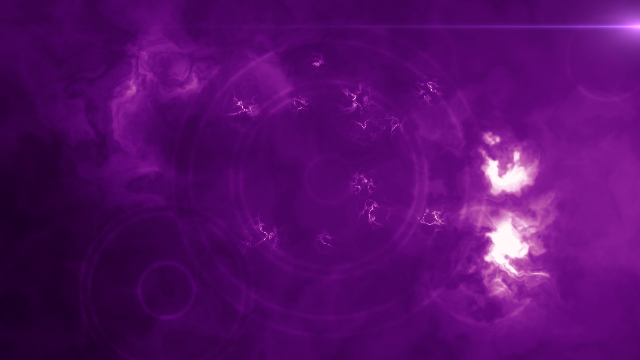
Write a Shadertoy shader that draws this background.

```glsl
// Violet energy nebula: glowing clouds, faint concentric rings, branching sparks
// and a corner lens flare. Each part adds to one scalar energy field, which a
// colour ramp then turns from near-black purple through magenta to white.

#define CLOUD_SCALE 6.0
#define CLOUD_WARP 0.075
#define HAZE_AMOUNT 0.75
#define RING_WIDTH 0.006
#define RING_GAIN 1.0
#define SPARK_SCALE 21.0
#define SPARK_SHARPNESS 17.0
#define SPARK_GAIN 3.0
#define FLARE_HEIGHT 0.926
#define FLARE_GAIN 0.9

// Ramp from low to high energy, one step per unit
const vec3 RAMP[8] = vec3[8](
    vec3(0.07, 0.00, 0.11), vec3(0.17, 0.00, 0.22), vec3(0.29, 0.01, 0.38),
    vec3(0.40, 0.03, 0.49), vec3(0.55, 0.12, 0.60), vec3(0.77, 0.38, 0.70),
    vec3(0.97, 0.81, 0.92), vec3(1.00, 0.97, 0.98));

// Clouds: centre, radius, strength
const vec4 CLOUDS[11] = vec4[11](
    vec4(0.36, 0.742, 0.035, 2.3), vec4(0.515, 0.775, 0.042, 2.4),
    vec4(0.42, 0.80, 0.15, 1.9),   vec4(0.28, 0.66, 0.11, 1.4),
    vec4(0.385, 0.52, 0.07, 1.5),  vec4(0.49, 0.63, 0.09, -0.8),
    vec4(1.39, 0.545, 0.06, 4.2),  vec4(1.44, 0.285, 0.082, 4.2),
    vec4(1.37, 0.26, 0.16, 1.5),   vec4(1.28, 0.58, 0.16, 0.8),
    vec4(0.75, 0.81, 0.13, 0.8));

// Rings: centre, radius, strength
const vec4 RINGS[11] = vec4[11](
    vec4(0.914, 0.502, 0.065, 0.35), vec4(0.914, 0.502, 0.245, 0.5),
    vec4(0.914, 0.502, 0.272, 0.45), vec4(0.914, 0.502, 0.385, 0.5),
    vec4(0.914, 0.502, 0.435, 0.4),  vec4(0.463, 0.194, 0.076, 0.8),
    vec4(0.463, 0.194, 0.215, 0.5),  vec4(0.463, 0.194, 0.240, 0.4),
    vec4(1.343, 0.264, 0.085, 0.6),  vec4(1.343, 0.264, 0.160, 0.4),
    vec4(1.690, 0.838, 0.115, 0.3));

// Sparks: centre, radius
const vec3 SPARKS[13] = vec3[13](
    vec3(0.984, 0.725, 0.040), vec3(1.010, 0.640, 0.032), vec3(1.088, 0.650, 0.026),
    vec3(1.010, 0.490, 0.030), vec3(1.037, 0.410, 0.034), vec3(0.736, 0.355, 0.040),
    vec3(0.671, 0.700, 0.040), vec3(0.880, 0.826, 0.020), vec3(0.833, 0.710, 0.022),
    vec3(1.190, 0.750, 0.032), vec3(1.200, 0.390, 0.034), vec3(0.903, 0.329, 0.024),
    vec3(0.683, 0.315, 0.016));

vec2 hashGradient(vec2 cell) {
    vec3 h = fract(cell.xyx * vec3(0.1031, 0.1030, 0.0973));
    h += dot(h, h.yzx + 33.33);
    float angle = 6.2832 * fract((h.x + h.y) * h.z);
    return vec2(cos(angle), sin(angle));
}

float gradientNoise(vec2 p) {
    vec2 i = floor(p), f = fract(p);
    vec2 u = f * f * f * (f * (f * 6.0 - 15.0) + 10.0);
    vec2 e = vec2(0.0, 1.0);
    float low = mix(dot(hashGradient(i), f), dot(hashGradient(i + e.yx), f - e.yx), u.x);
    float high = mix(dot(hashGradient(i + e), f - e), dot(hashGradient(i + e.yy), f - e.yy), u.x);
    return mix(low, high, u.y);
}

float fbm(vec2 p) {
    float sum = 0.0, amplitude = 0.7;
    for (int i = 0; i < 5; i++) {
        sum += amplitude * gradientNoise(p);
        p = mat2(1.6, 1.2, -1.2, 1.6) * p + 7.3;
        amplitude *= 0.52;
    }
    return sum;
}

float blob(vec2 offset, float radius) {
    return exp(-dot(offset, offset) / (radius * radius));
}

vec3 energyColor(float energy) {
    vec3 color = RAMP[0];
    for (int i = 1; i < 8; i++)
        color = mix(color, RAMP[i], clamp(energy - float(i - 1), 0.0, 1.0));
    return color;
}

void mainImage(out vec4 fragColor, in vec2 fragCoord) {
    vec2 p = fragCoord / iResolution.y;
    float aspect = iResolution.x / iResolution.y;

    // Broad light: dim left, bright right, soft centre
    float energy = 1.75 + 0.6 * blob(p - vec2(0.95, 0.5), 0.45)
        + 2.0 * blob(p - vec2(1.7, 0.45), 0.43)
        - 1.3 * blob(p, 0.5) - 0.5 * blob(p - vec2(0.0, 0.5), 0.3);

    // Drifting haze and warped clouds
    vec2 warp = vec2(fbm(p * 5.0 + 3.1), fbm(p * 5.0 + 17.7));
    float smoke = fbm(p * CLOUD_SCALE + 1.2 * warp);
    float wisps = smoothstep(-0.4, 0.45, smoke);
    energy += HAZE_AMOUNT * smoke;
    for (int i = 0; i < 11; i++) {
        vec2 offset = p + CLOUD_WARP * warp - CLOUDS[i].xy;
        energy += CLOUDS[i].w * blob(offset, CLOUDS[i].z) * (0.3 + 1.2 * wisps);
    }

    // Rings: a thin line with a soft band around it, worn by the smoke
    for (int i = 0; i < 11; i++) {
        float gap = abs(length(p - RINGS[i].xy) - RINGS[i].z) / RING_WIDTH;
        float line = 0.6 * exp(-gap * gap) + 0.4 * exp(-0.4 * gap);
        energy += RING_GAIN * RINGS[i].w * line * (0.4 + 0.9 * wisps);
    }

    // Sparks: ridges of fine noise, shown only near their centres
    float sparkMask = 0.0;
    for (int i = 0; i < 13; i++)
        sparkMask = max(sparkMask, blob(p - SPARKS[i].xy, SPARKS[i].z));
    float filament = exp(-SPARK_SHARPNESS * abs(fbm(p * SPARK_SCALE + warp)));
    energy += sparkMask * (SPARK_GAIN * filament + 0.25);

    // Flare: glow on the right edge with a thin horizontal streak
    vec2 toFlare = p - vec2(aspect, FLARE_HEIGHT);
    float glow = exp(-length(toFlare * vec2(0.6, 1.0)) / 0.04);
    float streak = exp(-abs(toFlare.y) / 0.004) * exp(2.6 * toFlare.x);
    vec3 flare = glow * vec3(0.75, 0.62, 0.85) + streak * vec3(0.36, 0.28, 0.60);

    fragColor = vec4(min(energyColor(energy) + FLARE_GAIN * flare, 1.0), 1.0);
}
```
